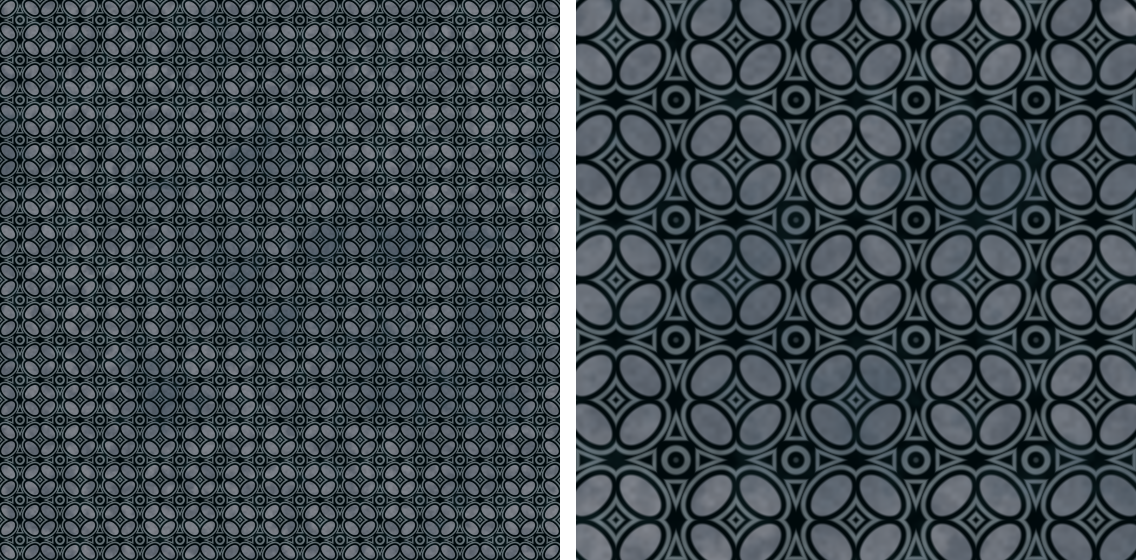
Left: the whole. Right: its middle third, enlarged.
Write a WebGL 2 fragment shader that draws this pattern.

```glsl
#version 300 es
precision highp float;
// Worn slate tiling: 14 x 14 four-petal medallions with ringed corners and paired triangles.

uniform vec2 u_resolution;
out vec4 fragColor;

const float REPEATS = 14.0;
const vec3 INK = vec3(0.0, 0.035, 0.045);
const vec3 INK_FADED = vec3(0.04, 0.105, 0.115);
const vec3 SLATE = vec3(0.36, 0.39, 0.43);
const vec3 SLATE_PALE = vec3(0.48, 0.495, 0.525);
const vec3 SLATE_WORN = vec3(0.26, 0.315, 0.365);
const vec3 LINE = vec3(0.38, 0.43, 0.45);

float hash(vec2 p) {
  return fract(sin(dot(p, vec2(127.1, 311.7))) * 43758.5453);
}

// Value noise that wraps after a whole number of lattice cells.
float wrapNoise(vec2 uv, float period, float seed) {
  vec2 p = uv * period;
  vec2 i = floor(p);
  vec2 f = fract(p);
  f = f * f * (3.0 - 2.0 * f);
  vec2 lo = mod(i, period) + seed;
  vec2 hi = mod(i + 1.0, period) + seed;
  return mix(mix(hash(lo), hash(vec2(hi.x, lo.y)), f.x),
             mix(hash(vec2(lo.x, hi.y)), hash(hi), f.x), f.y);
}

float wrapFbm(vec2 uv, float period, float seed) {
  float sum = 0.0;
  float weight = 0.5;
  for (int octave = 0; octave < 4; octave++) {
    sum += weight * wrapNoise(uv, period, seed);
    period *= 2.0;
    weight *= 0.5;
  }
  return sum / 0.9375;
}

float fill(float d, float soft) {
  return 1.0 - smoothstep(-soft, soft, d);
}

float stroke(float d, float halfWidth, float soft) {
  return fill(abs(d) - halfWidth, soft);
}

// First-order distance to an ellipse lying across the quadrant diagonal.
float petalDistance(vec2 q, float center, vec2 radii) {
  vec2 local = vec2(q.x - q.y, q.x + q.y - 2.0 * center) * 0.70711;
  float scaled = length(local / radii);
  float slope = length(local / (radii * radii));
  return scaled * (scaled - 1.0) / max(slope, 0.001);
}

// Isosceles triangle with its base at y = base and its tip at y = tip.
float triangleDistance(vec2 p, float base, float tip, float halfBase) {
  vec2 sideNormal = normalize(vec2(tip - base, halfBase));
  return max(base - p.y, dot(vec2(abs(p.x), p.y - tip), sideNormal));
}

void main() {
  vec2 uv = gl_FragCoord.xy / u_resolution;
  vec2 cell = fract(uv * REPEATS + 0.5) - 0.5;
  float pixel = REPEATS / min(u_resolution.x, u_resolution.y);
  float soft = max(0.014, 0.6 * pixel);

  // Fold the cell to a quadrant, then to one arm of the corner motif.
  vec2 q = abs(cell);
  vec2 corner = 0.5 - q;
  vec2 arm = vec2(min(corner.x, corner.y), max(corner.x, corner.y));

  // Petals with a thin rim around each; neighbouring rims meet.
  float petal = petalDistance(q, 0.204, vec2(0.208, 0.126));
  float petalMask = fill(petal, soft);
  float lines = stroke(petal - 0.061, 0.019, soft);

  // Small hollow diamond at the heart.
  float diamond = (q.x + q.y) * 0.70711;
  lines = max(lines, stroke(diamond - 0.036, 0.017, soft));

  // Ring and dot at the corners.
  float radius = length(corner);
  lines = max(lines, stroke(radius - 0.096, 0.026, soft));
  lines = max(lines, 0.5 * fill(radius - 0.022, soft));

  // Outlined triangles pointing at the middle of each edge.
  float wedge = triangleDistance(arm, 0.165, 0.41, 0.095);
  lines = max(lines, stroke(wedge + 0.015, 0.017, soft));

  // Cloudy stains, mottling and fine grain.
  float stain = wrapFbm(uv, 7.0, 3.0);
  float mottle = wrapFbm(uv, 48.0, 19.0);
  float grain = wrapNoise(uv, 256.0, 41.0);
  float wear = smoothstep(0.5, 0.76, 0.65 * stain + 0.35 * mottle);

  vec3 slate = mix(SLATE, SLATE_PALE, smoothstep(0.25, 0.7, mottle));
  slate = mix(slate, SLATE_WORN, 0.75 * wear);
  vec3 line = mix(LINE, SLATE_WORN, 0.6 * wear) * (0.85 + 0.3 * mottle);
  vec3 color = mix(INK, INK_FADED, 0.7 * smoothstep(0.45, 0.8, mottle));
  color = mix(color, line, lines);
  color = mix(color, slate, petalMask);
  color *= 0.94 + 0.12 * grain;
  fragColor = vec4(color, 1.0);
}
```
